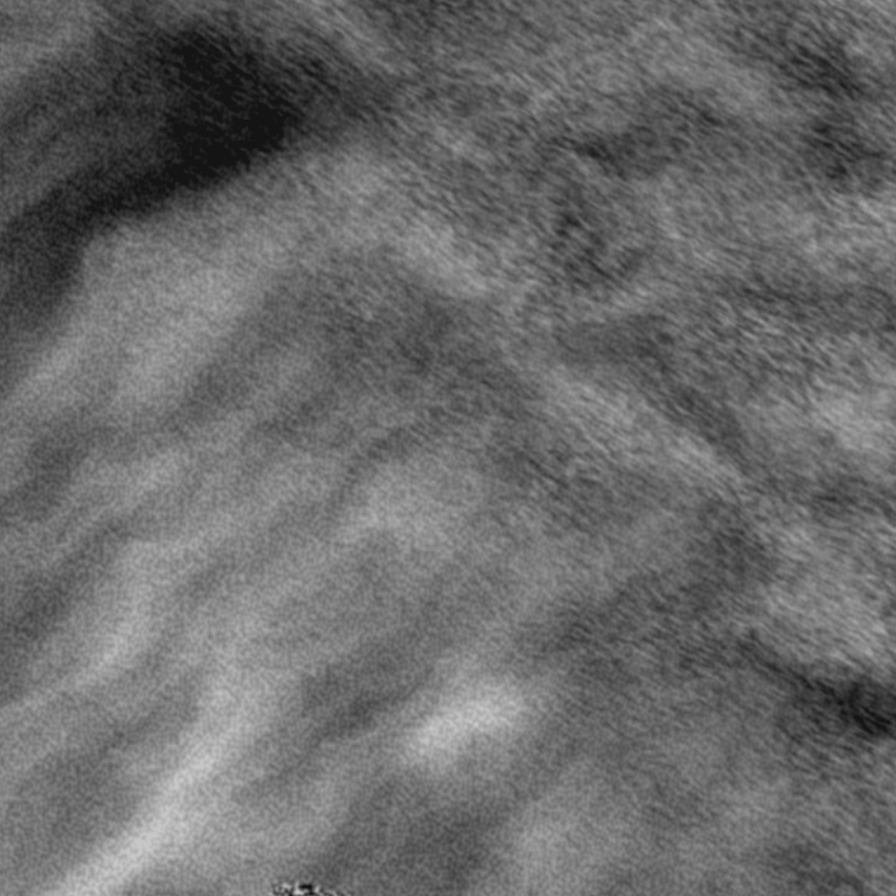
Write a Shadertoy shader that draws this texture.

```glsl
// Soft grey relief of brushed, windswept cloth: broad light and dark masses,
// oriented gradient-noise streaks that rise at lower left and fall at upper right,
// and a skin of fine slanted ripples over everything.

vec2 hashGradient(ivec2 cell) {
    uvec2 q = uvec2(cell) * uvec2(1597334673u, 3812015801u);
    uint h = (q.x ^ q.y) * 1597334673u;
    h = (h ^ (h >> 15)) * 2246822519u;
    h ^= h >> 13;
    float angle = 6.28319 * float(h & 65535u) / 65536.0;
    return vec2(cos(angle), sin(angle));
}

float gradientNoise(vec2 p) {
    ivec2 i = ivec2(floor(p));
    vec2 f = fract(p);
    vec2 u = f * f * f * (f * (f * 6.0 - 15.0) + 10.0);
    float a = dot(hashGradient(i), f);
    float b = dot(hashGradient(i + ivec2(1, 0)), f - vec2(1, 0));
    float c = dot(hashGradient(i + ivec2(0, 1)), f - vec2(0, 1));
    float d = dot(hashGradient(i + ivec2(1, 1)), f - vec2(1, 1));
    return mix(mix(a, b, u.x), mix(c, d, u.x), u.y);
}

float fbm(vec2 p) {
    float sum = 0.0, gain = 1.0;
    for (int octave = 0; octave < 5; octave++) {
        sum += gain * gradientNoise(p);
        p = p * 2.03 + 17.3;
        gain *= 0.52;
    }
    return sum;
}

// Coordinates along and across a direction given in degrees
vec2 along(vec2 p, float degrees) {
    float a = radians(degrees);
    return vec2(cos(a) * p.x + sin(a) * p.y, cos(a) * p.y - sin(a) * p.x);
}

// Soft elongated patch of tone
float mass(vec2 p, vec2 center, float degrees, vec2 size) {
    vec2 d = along(p - center, degrees) / size;
    return exp(-dot(d, d));
}

void mainImage(out vec4 fragColor, in vec2 fragCoord) {
    vec2 p = fragCoord / iResolution.xy;
    vec2 warped = p + 0.045 * vec2(fbm(p * 5.0 + 3.1), fbm(p * 5.0 + 41.7));

    // 0 in the smooth lower left, 1 in the rippled upper right
    float windward = smoothstep(0.55, 1.25, p.x + 0.8 * p.y);

    // Broad light and dark masses
    float tone = 0.435 - 0.035 * windward;
    tone -= 0.27 * mass(warped, vec2(0.19, 0.85), 30.0, vec2(0.23, 0.13));
    tone -= 0.14 * mass(warped, vec2(0.06, 0.73), 28.0, vec2(0.17, 0.05));
    tone += 0.19 * mass(warped, vec2(0.20, 0.67), 24.0, vec2(0.20, 0.07));
    tone -= 0.07 * mass(warped, vec2(0.18, 0.54), 25.0, vec2(0.17, 0.06));
    tone += 0.15 * mass(warped, vec2(0.42, 0.42), 32.0, vec2(0.16, 0.045));
    tone += 0.20 * mass(warped, vec2(0.08, 0.25), 43.0, vec2(0.20, 0.04));
    tone += 0.26 * mass(warped, vec2(0.18, 0.10), 44.0, vec2(0.26, 0.08));
    tone += 0.21 * mass(warped, vec2(0.52, 0.18), 34.0, vec2(0.11, 0.045));
    tone -= 0.10 * mass(warped, vec2(0.74, 0.34), 15.0, vec2(0.11, 0.05));
    tone += 0.14 * mass(warped, vec2(0.91, 0.30), -12.0, vec2(0.11, 0.05));
    tone -= 0.20 * mass(warped, vec2(0.97, 0.20), -15.0, vec2(0.13, 0.07));
    tone -= 0.09 * mass(warped, vec2(0.92, 0.84), -15.0, vec2(0.14, 0.07));

    // Streaks whose direction swings across the cloth
    float rising = fbm(along(warped, 41.0) * vec2(3.5, 10.0) + 7.0);
    float falling = fbm(along(warped, -22.0) * vec2(5.0, 10.0) + 29.0);
    tone += 0.25 * mix(rising, falling, windward);

    // Fine slanted ripples, bent slightly by the warp
    vec2 bent = p + 0.2 * (warped - p);
    float ripple = gradientNoise(along(bent, -36.0) * vec2(48.0, 135.0));
    ripple += 0.6 * gradientNoise(along(bent, -28.0) * vec2(75.0, 190.0) + 61.0);
    float roughness = 0.75 + 0.5 * gradientNoise(p * 9.0 + 13.0);
    tone += mix(0.07, 0.20, windward) * roughness * ripple;

    // Dusty speckle, stronger where the ripples fade
    float speckle = gradientNoise(p * vec2(190.0, 170.0));
    tone += mix(0.11, 0.06, windward) * speckle;

    // Small crackled tuft at the lower edge
    float tuft = smoothstep(0.35, 0.7, mass(warped, vec2(0.345, 0.0), 0.0, vec2(0.06, 0.035)));
    tone += 0.8 * tuft * gradientNoise(p * 140.0 + 5.0);

    fragColor = vec4(vec3(clamp(tone, 0.08, 0.78)), 1.0);
}
```
